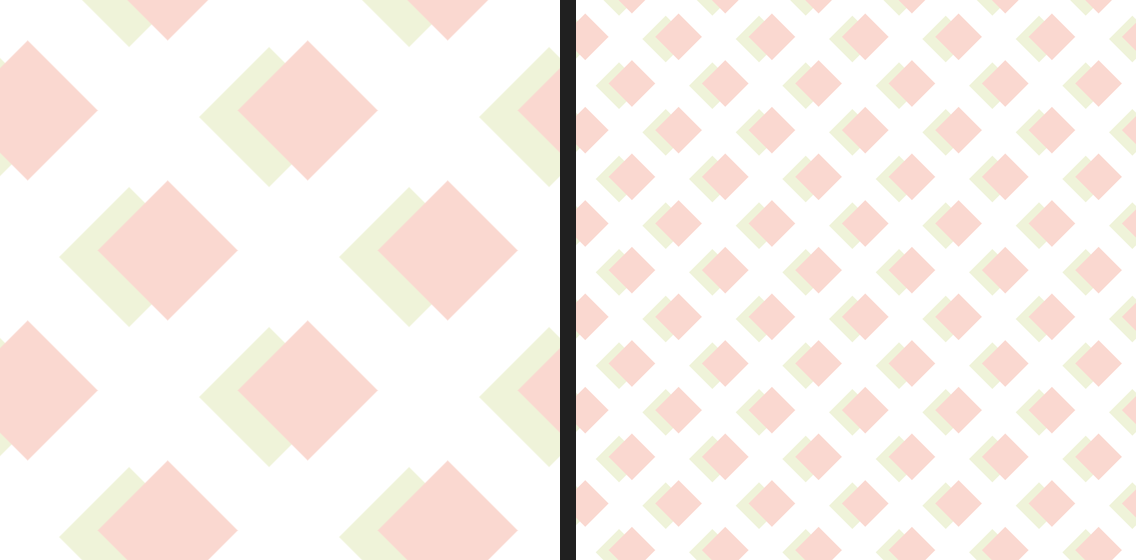
Left: one tile. Right: repeated 3 by 3.
Give the GLSL for this pattern, as a WebGL 1 fragment shader.

```glsl
precision highp float;
// Staggered pink diamonds, each with an offset pale green diamond behind it, on white.

uniform vec2 u_resolution;

const float REPEATS = 2.0;                          // cells across and down
const float RADIUS = 0.25;                          // centre to corner, in cells
const vec2 PINK_CENTRE = vec2(0.599, 0.1055);       // in cells
const vec2 GREEN_OFFSET = vec2(-0.138, -0.0235);    // from the pink centre, in cells
const float EDGE_SOFTNESS = 0.9;                    // half width of the edge, in pixels

const vec3 WHITE = vec3(1.0);
const vec3 GREEN = vec3(0.937, 0.953, 0.851);
const vec3 PINK = vec3(0.98, 0.847, 0.816);

// Diagonal distance to the nearest centre of a grid with one centre per cell
float gridDistance(vec2 p) {
  vec2 d = abs(fract(p + 0.5) - 0.5);
  return d.x + d.y;
}

// Signed distance to diamonds at the cell corners and the cell middles
float diamondDistance(vec2 p) {
  float nearest = min(gridDistance(p), gridDistance(p + 0.5));
  return (nearest - RADIUS) * 0.70710678;
}

float coverage(float dist, float softness) {
  return 1.0 - smoothstep(-softness, softness, dist);
}

void main() {
  vec2 cell = gl_FragCoord.xy / u_resolution * REPEATS;
  float softness = EDGE_SOFTNESS * REPEATS / min(u_resolution.x, u_resolution.y);

  // Green layer first, pink layer on top
  vec2 p = cell - PINK_CENTRE;
  float green = coverage(diamondDistance(p - GREEN_OFFSET), softness);
  float pink = coverage(diamondDistance(p), softness);

  vec3 colour = mix(WHITE, GREEN, green);
  colour = mix(colour, PINK, pink);
  gl_FragColor = vec4(colour, 1.0);
}
```
